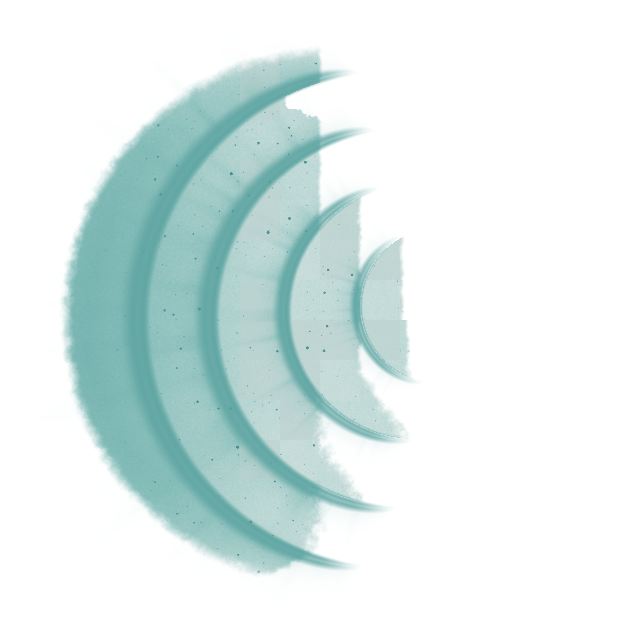
Write a WebGL 2 fragment shader that draws this background.

```glsl
#version 300 es
precision highp float;
// Nested teal crescents on white: a soft outer disc holds four tapering arcs.
// Circle distances give arcs and halos, each ring ends at its own right limit,
// and hashed noise adds worn edges, faint square tiles, grain and specks.

uniform vec2 u_resolution;
out vec4 outColor;

const vec3 PALE = vec3(0.79, 0.87, 0.86);
const vec3 TEAL = vec3(0.53, 0.745, 0.73);
const vec3 DEEP = vec3(0.37, 0.645, 0.635);
const vec3 INK = vec3(0.17, 0.48, 0.50);
const vec3 GREY = vec3(0.77, 0.83, 0.82);
const int RINGS = 5;

// Circles: centre x, centre y, radius, arc thickness.
const vec4 CIRCLE[RINGS] = vec4[RINGS](
  vec4(0.518, 0.505, 0.415, 0.0),
  vec4(0.617, 0.501, 0.388, 0.028),
  vec4(0.634, 0.503, 0.2956, 0.025),
  vec4(0.651, 0.513, 0.199, 0.018),
  vec4(0.685, 0.522, 0.121, 0.012));
// Right limits: upper x, lower x, height where the slope starts, slope.
const vec4 LIMIT[RINGS] = vec4[RINGS](
  vec4(0.5, 0.49, 0.137, -2.0),
  vec4(0.5, 0.5, 0.2, -0.3),
  vec4(0.5, 0.5, 0.31, 0.65),
  vec4(0.5625, 0.5625, 0.42, 0.65),
  vec4(0.628, 0.636, 0.4, 0.0));
// Where each arc fades out: upper x, lower x.
const vec2 TIP[RINGS] = vec2[RINGS](
  vec2(0.0), vec2(0.556, 0.562), vec2(0.582, 0.615),
  vec2(0.59, 0.642), vec2(0.625, 0.659));

float hash(vec2 p) {
  vec3 q = fract(p.xyx * 0.1031);
  q += dot(q, q.yzx + 33.33);
  return fract((q.x + q.y) * q.z);
}

float noise(vec2 p) {
  vec2 i = floor(p), f = fract(p);
  f = f * f * (3.0 - 2.0 * f);
  return mix(mix(hash(i), hash(i + vec2(1, 0)), f.x),
             mix(hash(i + vec2(0, 1)), hash(i + vec2(1, 1)), f.x), f.y);
}

float fbm(vec2 p) {
  return 0.5 * noise(p) + 0.3 * noise(p * 2.1 + 7.0) + 0.2 * noise(p * 4.3 + 19.0);
}

float circleDistance(vec2 p, vec4 c) {
  return length(p - c.xy) - c.z;
}

float rightLimit(vec2 p, vec4 l) {
  return p.y > 0.5 ? l.x : l.y + l.w * max(l.z - p.y, 0.0);
}

// Returns the solid band in x and the outward halo in y.
vec2 arcBand(vec2 p, vec4 c, vec2 tips) {
  float d = circleDistance(p, c);
  float tip = p.y > c.y ? tips.x : tips.y;
  float tipCos = (c.x - tip) / c.z;
  float facing = (c.x - p.x) / length(p - c.xy);
  float taper = clamp((facing - tipCos) / (1.0 - tipCos), 0.0, 1.0);
  float width = c.w * mix(0.1, 1.0, sqrt(taper));
  float soft = 0.001 + width * 0.22;
  float band = smoothstep(-soft, soft, d) * (1.0 - smoothstep(width * 0.65, width * 1.5 + 0.002, d));
  band *= 1.0 - 0.22 * exp(-pow((d - width * 0.5) / (width * 0.2), 2.0));
  // Angular noise pulls the halo into short spikes.
  float angle = atan(p.y - c.y, c.x - p.x);
  float spread = width * (0.9 + 1.1 * pow(noise(vec2(angle * 22.0 + 90.0, c.x * 80.0)), 3.0));
  float halo = smoothstep(-soft, soft, d) * exp(-max(d - width * 0.5, 0.0) / spread);
  float fade = 1.0 - smoothstep(tip - 0.07, tip + 0.008, p.x);
  return vec2(band, halo) * fade;
}

// One small dark mark in some of the cells.
float specks(vec2 p, float cells, float amount, float size, float pixel) {
  vec2 id = floor(p * cells);
  vec2 spot = 0.2 + 0.6 * vec2(hash(id + 3.1), hash(id + 41.7));
  float radius = size * (0.4 + 0.6 * hash(id + 71.3));
  float d = length(fract(p * cells) - spot) / cells;
  d += radius * 0.6 * (noise(p * 900.0) - 0.5);
  return step(1.0 - amount, hash(id)) * (1.0 - smoothstep(radius - pixel * 0.5, radius + pixel * 0.5, d));
}

void main() {
  vec2 p = gl_FragCoord.xy / u_resolution;
  float pixel = 1.0 / min(u_resolution.x, u_resolution.y);
  float rough = fbm(p * 75.0) - 0.5;

  // Ring limits, bands and halos.
  float limit = rightLimit(p, LIMIT[0]);
  float band = 0.0, halo = 0.0;
  for (int k = 1; k < RINGS; k++) {
    if (circleDistance(p, CIRCLE[k]) < 0.0) {
      limit = rightLimit(p, LIMIT[k]);
      if (k == 1) limit -= 0.055 * smoothstep(0.808, 0.835, p.y + rough * 0.02);
    }
    vec2 arc = arcBand(p, CIRCLE[k], TIP[k]);
    band = max(band, arc.x);
    halo = max(halo, arc.y);
  }

  // Worn disc edge and right-hand cuts; lower cuts are softer.
  float rim = circleDistance(p, CIRCLE[0]) + rough * 0.012;
  float disc = 1.0 - smoothstep(-0.012, 0.011, rim);
  float blur = mix(0.016, 0.004, smoothstep(0.3, 0.48, p.y));
  float cut = 1.0 - smoothstep(-blur, blur, p.x - limit + rough * blur * 2.0);
  float cover = disc * cut;

  // Tone falls off to the right and gathers near each arc.
  float tone = 0.07 + 0.55 * (1.0 - smoothstep(0.08, 0.47, p.x));
  tone += 0.07 * (fbm(p * 14.0) - 0.5) + 0.07 * exp(-pow((rim + 0.035) / 0.025, 2.0));
  tone = mix(tone, 0.88, halo * 0.65);
  float tile = hash(floor(p * 16.0) + 5.0);
  float tiled = smoothstep(0.374, 0.376, p.x);
  tone += tiled * (tile - 0.5) * 0.09 + (hash(floor(p * 512.0)) - 0.5) * 0.07;
  tone = clamp(tone, 0.0, 1.0);
  vec3 fill = mix(mix(PALE, TEAL, min(tone * 2.0, 1.0)), DEEP, max(tone * 2.0 - 1.0, 0.0));
  fill = mix(fill, GREY, tiled * step(0.6, tile) * 0.45 * (1.0 - halo));

  // Scattered specks, then the arcs over all.
  float marks = specks(p, 34.0, 0.22, 0.0024, pixel) + 0.6 * specks(p + 0.37, 75.0, 0.2, 0.0011, pixel);
  fill = mix(fill, INK, min(marks, 1.0) * 0.75 * smoothstep(0.12, 0.3, p.x));
  vec3 color = mix(vec3(1.0), fill, cover);
  color = mix(color, DEEP, max(band * 0.88, halo * 0.25 * (1.0 - cover)));
  outColor = vec4(color, 1.0);
}
```
